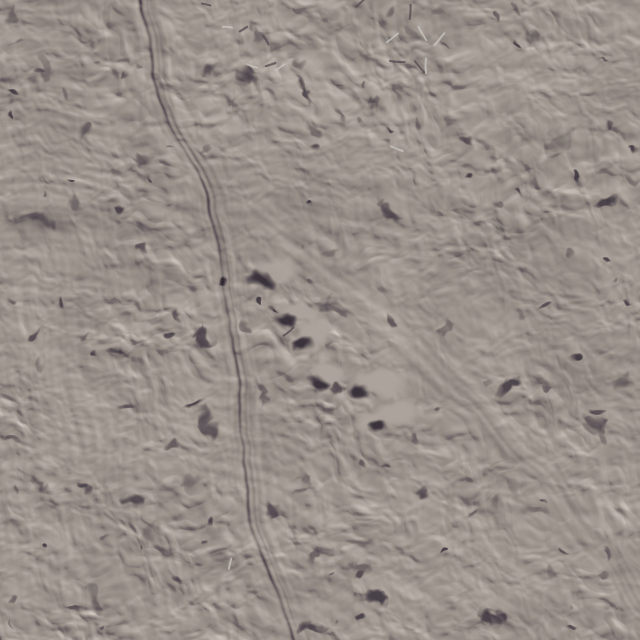
Reproduce this texture procedurally as a Shadertoy shader.

```glsl
// Weathered sandy ground with lumpy relief, furrows, pits, pale mounds and a long crack.
const vec2 LIGHT = vec2(0.4, 0.917);
const float SAND_TONE = 0.605, PALE_TONE = 0.68, SHADOW_TONE = 0.21;

float hash(vec2 p) {
    vec3 q = fract(vec3(p.xyx) * 0.1031);
    q += dot(q, q.yzx + 33.33);
    return fract((q.x + q.y) * q.z);
}
vec2 hash2(vec2 p) { return vec2(hash(p), hash(p + 71.7)); }
mat2 rotation(float a) { return mat2(cos(a), sin(a), -sin(a), cos(a)); }
float blob(vec2 p, vec2 size) { return exp(-dot(p / size, p / size)); }
float line(float d, float width) { return exp(-d * d / (width * width)); }

// Gradient noise, roughly -0.7 to 0.7
float cornerSlope(vec2 cell, vec2 offset) {
    float a = 6.2832 * hash(cell);
    return dot(vec2(cos(a), sin(a)), offset);
}
float noise(vec2 p) {
    vec2 i = floor(p), f = p - i, o = vec2(1, 0);
    vec2 u = f * f * f * (f * (f * 6.0 - 15.0) + 10.0);
    return mix(mix(cornerSlope(i, f), cornerSlope(i + o, f - o), u.x),
               mix(cornerSlope(i + o.yx, f - o.yx), cornerSlope(i + 1.0, f - 1.0), u.x), u.y);
}
vec2 warp(vec2 p, float cells, float amount) {
    return p + amount * vec2(noise(p * cells + 13.0), noise(p * cells + 57.0));
}

// Signed sideways distance to the crack
float crackSide(vec2 p) {
    float bend = 0.04 * (1.0 - smoothstep(0.69, 0.83, p.y)) * smoothstep(0.1, 0.5, p.y);
    float foot = 0.04 * (1.0 - smoothstep(0.0, 0.2, p.y));
    float wobble = 0.009 * noise(vec2(p.y * 13.0, 3.5)) + 0.003 * noise(vec2(p.y * 45.0, 6.5));
    return p.x - (0.42 - 0.2 * p.y + bend + foot + wobble);
}

// Signed height above the curved diagonal drift
float driftSide(vec2 p) {
    float u = p.x - 0.4;
    return p.y - (0.64 - 0.6 * u - 0.6 * u * abs(u));
}

// Round lumps, sharp creases, grain and long combed streaks
float height(vec2 p) {
    vec2 bent = warp(p, 8.0, 0.02), w = warp(bent, 30.0, 0.009);
    float rough = smoothstep(-0.3, 0.25, noise(p * 5.0 + 7.0));
    float lumps = 0.6 * noise(w * 25.0) / 25.0 + 0.8 * noise(w * 50.0 + 9.0) / 50.0;
    float creases = 0.5 * abs(noise(w * 36.0 + 21.0)) / 36.0;
    float grain = 0.5 * noise(w * 95.0) / 95.0;
    float flow = bent.y + bent.x * (0.4 - 0.5 * bent.y);
    float level = noise(vec2(bent.x * 8.0, flow * 80.0));
    float upright = noise(vec2(bent.x * 75.0 + 9.0 * p.y, bent.y * 9.0));
    float corner = (1.0 - smoothstep(0.2, 0.35, p.x)) * (1.0 - smoothstep(0.5, 0.65, p.y));
    float combed = level * (1.0 - 0.5 * corner) + upright * corner;
    return (lumps + creases) * mix(0.45, 1.2, rough) + grain + combed * mix(0.75, 0.25, rough) / 80.0;
}

// Scattered ragged hollows: x is shadow, y is the lit far side
vec2 pits(vec2 p, float cells, float density) {
    vec2 g = p * cells, sum = vec2(0);
    float fray = 0.8 * noise(p * 55.0) + 0.4 * noise(p * 120.0);
    for (int k = 0; k < 9; k++) {
        vec2 id = floor(g) + vec2(k % 3, k / 3) - 1.0;
        vec2 q = g - id - 0.2 - 0.6 * hash2(id + cells);
        float radius = mix(0.09, 0.2, hash(id + 19.0));
        float stretch = sqrt(mix(0.7, 3.2, hash(id + 29.0)));
        mat2 turn = rotation(2.0 * (hash(id + 39.0) - 0.3));
        vec2 size = radius * vec2(stretch, 1.0 / stretch);
        float depth = step(hash(id + 3.0 * cells), density) * mix(0.3, 1.0, hash(id + 49.0));
        float shadow = 1.0 - smoothstep(0.3, 1.2, length(turn * q / size) + fray);
        sum += depth * vec2(shadow, blob(turn * (q - 1.6 * radius * LIGHT), size * 1.3));
    }
    return min(sum, 1.0);
}

// Pale smooth mounds in a falling row: x is shadow at the lower left, y is the top
vec2 mounds(vec2 p) {
    vec2 sum = vec2(0);
    for (int i = 0; i < 8; i++) {
        float k = float(i);
        vec2 r = hash2(vec2(k, 5.0));
        vec2 q = p - mix(vec2(0.45, 0.56), vec2(0.62, 0.33), k / 7.0) - 0.07 * (r - 0.5);
        vec2 size = vec2(0.024 + 0.018 * r.x, 0.013 + 0.009 * r.y);
        float top = 1.0 - smoothstep(0.6, 1.3, length(q / size));
        float shade = 1.0 - smoothstep(0.4, 1.3, length((q + size * vec2(0.8, 0.9)) / vec2(0.017, 0.011)));
        sum = max(sum, vec2(shade * step(0.25, r.y), top));
    }
    return sum;
}

// Thin twigs near the top edge: x is dark ones, y is bleached ones
vec2 twigs(vec2 p) {
    vec2 sum = vec2(0);
    for (int i = 0; i < 18; i++) {
        vec2 id = vec2(i, 91), r = hash2(id);
        vec2 spot = i < 15 ? vec2(0.3 + 0.48 * r.x, 0.89 + 0.11 * r.y) : r * 0.8 + 0.1;
        vec2 q = rotation(3.14 * hash(id + 7.0)) * (p - spot);
        q.x -= clamp(q.x, -0.013, 0.013 * r.x);
        float mark = 1.0 - smoothstep(0.0006, 0.0026, length(q));
        sum = max(sum, mark * (i % 2 == 0 ? vec2(1, 0) : vec2(0, 1)));
    }
    return sum;
}

void mainImage(out vec4 fragColor, in vec2 fragCoord) {
    vec2 p = fragCoord / iResolution.xy, e = 0.0013 * LIGHT;
    vec2 ragged = warp(warp(p, 24.0, 0.014), 70.0, 0.006);
    vec2 mound = mounds(ragged), twig = twigs(warp(p, 24.0, 0.005));
    vec2 hollow = max(pits(ragged, 11.0, 0.34), pits(ragged + 3.0, 24.0, 0.18));
    float side = crackSide(p), drift = driftSide(warp(p, 9.0, 0.015));
    float crackBand = line(side - 0.006, 0.028);
    float driftBand = line(drift, 0.055) * smoothstep(0.36, 0.44, p.x);
    // Relief, broad tone and furrows
    float slope = (height(p - e) - height(p + e)) / 0.0026;
    slope *= (1.0 - 0.75 * mound.y) * (1.0 - 0.4 * crackBand) * (1.0 - 0.5 * driftBand);
    float tone = SAND_TONE + 0.054 * slope - 0.05 * smoothstep(0.9, 2.0, -slope);
    tone += 0.05 * noise(p * 4.0) + 0.045 * noise(p * 11.0);
    tone += 0.13 * crackBand * noise(vec2(p.y * 9.0, side * 120.0 + 0.4));
    tone += 0.15 * driftBand * noise(vec2(p.x * 6.0, drift * 65.0));
    tone -= 0.1 * blob(ragged - vec2(0.08, 0.655), vec2(0.08, 0.018));
    // Mounds, hollows and the crack with its fainter twin
    tone = mix(tone, PALE_TONE, max(0.85 * mound.y, 0.6 * hollow.y));
    tone = mix(tone, SHADOW_TONE, max(0.95 * mound.x, 0.85 * hollow.x));
    float strength = 0.8 + 0.7 * noise(vec2(p.y * 16.0, 8.5));
    tone -= 0.23 * strength * line(side, 0.0027) + 0.09 * (1.6 - strength) * line(side - 0.01, 0.0022);
    // Colour
    tone = mix(tone, 0.32, 0.75 * twig.x);
    vec3 color = vec3(tone, tone - 0.032, tone - 0.06 * smoothstep(0.25, 0.62, tone));
    fragColor = vec4(mix(color, vec3(0.8, 0.79, 0.77), 0.7 * twig.y), 1.0);
}
```
